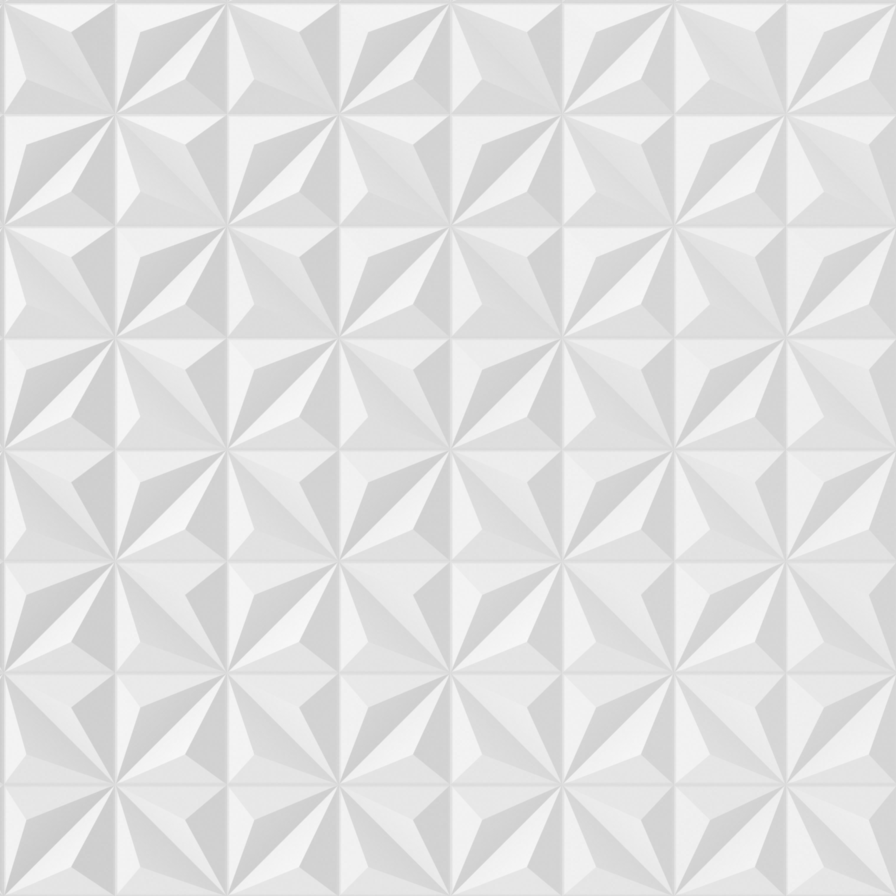
Write a Shadertoy shader that draws this pattern.

```glsl
const float CELLS = 8.02;
const vec2 ORIGIN = vec2(0.004, -0.0005);
const vec2 APEX = vec2(0.30, 0.71);        // upper-left peak of a rising cell
const vec2 PARALLAX = vec2(0.16, 0.06);    // peaks lean away from the focus
const vec2 FOCUS = vec2(0.66, 0.5);
const float LEFT_TONE = 0.955;
const float RIGHT_TONE = 0.815;
const float TOP_TONE = 0.935;
const float BOTTOM_TONE = 0.875;
const vec2 RISING_INNER = vec2(0.815, 0.96);   // above, below the diagonal
const vec2 FALLING_INNER = vec2(0.905, 0.855);
const float LIGHT_DRIFT = 0.06;
const float FADE_TONE = 0.90;
const float FADE_RIGHT = 0.3;
const float GROOVE_TONE = 0.85;
const float GROOVE_WIDTH = 0.012;
const float GROOVE_SOFT = 0.018;
const float CELL_JITTER = 0.012;
const float GRAIN = 0.006;
const float GRAIN_SCALE = 380.0;

float hash(vec2 p) {
    return fract(sin(dot(p, vec2(127.1, 311.7))) * 43758.5453);
}

// Signed distance to the line a-b, positive on its left
float lineSide(vec2 p, vec2 a, vec2 b) {
    vec2 d = normalize(b - a);
    return d.x * (p.y - a.y) - d.y * (p.x - a.x);
}

float cover(float d, float aa) {
    return smoothstep(-aa, aa, d);
}

// Three facets around the peak of the triangle above the diagonal
float pyramidHalf(vec2 p, vec2 peak, float inner, float side, float cap, float aa) {
    float outer = mix(side, cap, cover(lineSide(p, vec2(0.0, 1.0), peak), aa));
    float below = min(-lineSide(p, vec2(0.0), peak), -lineSide(p, peak, vec2(1.0)));
    float slope = 0.02 * (0.5 - 3.0 * abs(p.y - p.x));
    return mix(outer, inner - slope, cover(below, aa));
}

void mainImage(out vec4 fragColor, in vec2 fragCoord) {
    vec2 uv = fragCoord / iResolution.y;
    vec2 grid = (uv - ORIGIN) * CELLS;
    vec2 id = floor(grid);
    vec2 local = grid - id;
    vec2 center = (id + 0.5) / CELLS;
    float aa = CELLS / iResolution.y;

    // Light drifts slowly over the panel
    float height = center.y - 0.5;
    float left = LEFT_TONE;
    float right = RIGHT_TONE;
    float top = TOP_TONE + LIGHT_DRIFT * height;
    float bottom = BOTTOM_TONE - LIGHT_DRIFT * height;

    // Alternate cells are mirrored so that diagonals meet in stars
    bool falling = mod(id.x + id.y, 2.0) > 0.5;
    vec2 lean = PARALLAX * (center - FOCUS);
    vec2 p = local;
    vec2 inner = RISING_INNER;
    float upperSide = left;
    float lowerSide = right;
    if (falling) {
        p.x = 1.0 - p.x;
        lean.x = -lean.x;
        inner = FALLING_INNER + LIGHT_DRIFT * height * vec2(-1.0, 0.5);
        upperSide = right;
        lowerSide = left;
    }

    float upper = pyramidHalf(p, APEX + lean, inner.x, upperSide, top, aa);
    float lower = pyramidHalf(1.0 - p, APEX - lean, inner.y, lowerSide, bottom, aa);
    float tone = mix(lower, upper, cover((p.y - p.x) * 0.7071, aa));

    // Contrast falls off to the right
    tone = mix(tone, FADE_TONE, FADE_RIGHT * clamp(uv.x, 0.0, 1.0));
    tone += CELL_JITTER * (hash(id) - 0.5);

    // Soft seams between cells
    vec2 border = min(local, 1.0 - local);
    float seam = 1.0 - smoothstep(GROOVE_WIDTH - aa, GROOVE_WIDTH + GROOVE_SOFT,
                                  min(border.x, border.y));
    tone = mix(tone, GROOVE_TONE, 0.7 * seam);

    // Fine plaster grain
    tone += GRAIN * (hash(floor(uv * GRAIN_SCALE)) - 0.5);
    fragColor = vec4(vec3(tone), 1.0);
}
```
